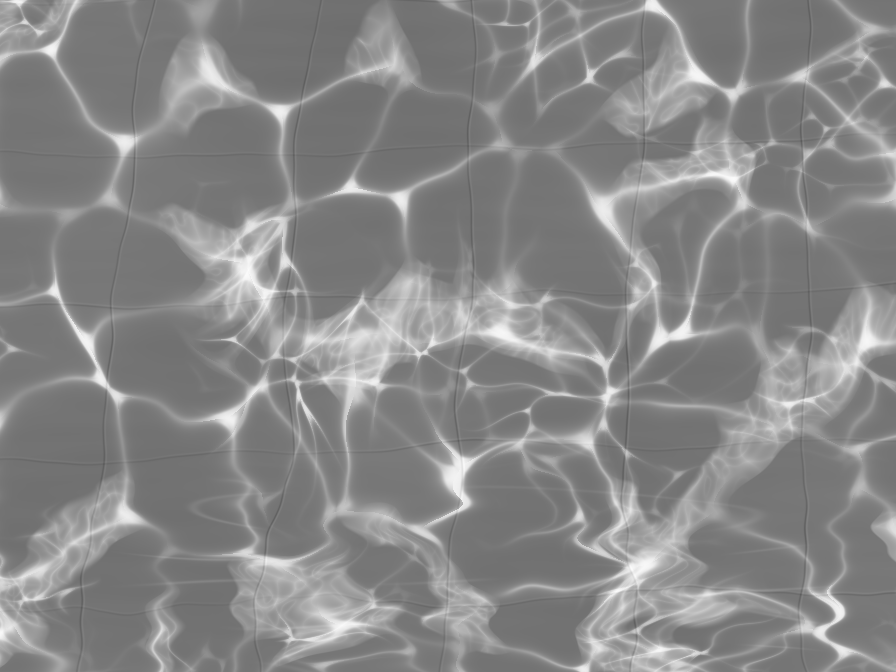
Reproduce this texture procedurally as a Shadertoy shader.

```glsl
// Sunlight caustics on the tiled floor of a pool, in grey.
// Three warped Voronoi webs give bright threads, folded sheets and hot nodes;
// thin wavy tile joints and flat surface ripples lie over them.

#define BASE_GREY 0.453
#define WEB_SCALE 5.6
#define FINE_SCALE 8.6
#define TINY_SCALE 14.0
#define WARP 0.08
#define THREAD_WIDTH 0.021
#define THREAD_LIGHT 0.18
#define SHEET_LIGHT 0.19
#define NODE_LIGHT 0.36
#define TILE_SIZE vec2(0.257, 0.225)
#define JOINT_DEPTH 0.085
#define RIPPLE_TOP 0.33

vec2 hash2(vec2 cell) {
    uvec2 h = uvec2(ivec2(cell) + 4096);
    for (int i = 0; i < 2; i++) {
        h = h * 1664525u + 10139u;
        h.x += h.y * 1664525u;
        h.y += h.x * 1664525u;
        h ^= h >> 16u;
    }
    return vec2(h & 0xffffu) / 65535.0;
}

float slope(vec2 cell, vec2 offset) {
    float angle = 6.2832 * hash2(cell).x;
    return dot(vec2(cos(angle), sin(angle)), offset);
}

// Gradient noise, about -0.7 to 0.7
float noise(vec2 p) {
    vec2 i = floor(p), f = p - i;
    vec2 u = f * f * f * (f * (f * 6.0 - 15.0) + 10.0);
    vec2 e = vec2(1.0, 0.0);
    return mix(mix(slope(i, f), slope(i + e, f - e), u.x),
               mix(slope(i + e.yx, f - e.yx), slope(i + 1.0, f - 1.0), u.x), u.y);
}

vec2 noise2(vec2 p) {
    return vec2(noise(p), noise(p + vec2(37.3, 91.7)));
}

// Distances to the nearest and second nearest cell borders, corners rounded
vec2 webDistance(vec2 p) {
    vec2 home = floor(p), nearCell = home, nearest = vec2(9.0);
    for (int k = 0; k < 9; k++) {
        vec2 cell = home + vec2(k % 3, k / 3) - 1.0;
        vec2 r = cell + 0.04 + 0.92 * hash2(cell) - p;
        if (dot(r, r) < dot(nearest, nearest)) { nearest = r; nearCell = cell; }
    }
    vec2 border = vec2(9.0);
    for (int k = 0; k < 25; k++) {
        if (k == 12) continue;
        vec2 cell = nearCell + vec2(k % 5, k / 5) - 2.0;
        vec2 r = cell + 0.04 + 0.92 * hash2(cell) - p;
        float d = dot(0.5 * (r + nearest), normalize(r - nearest));
        border = d < border.x ? vec2(d, border.x) : vec2(border.x, min(border.y, d));
    }
    float blend = max(0.16 - border.y + border.x, 0.0) / 0.16;
    return vec2(max(border.x - 0.035 * blend * blend, 0.0), border.y);
}

// Light gathered along one web: thread, halo, folded sheet and node
float caustic(vec2 p, float scale, float sheetMask) {
    vec2 d = webDistance(p * scale);
    float focus = smoothstep(-0.35, 0.4, noise(p * 5.5 + 13.0));
    float strength = 0.25 + 1.0 * focus;
    float spread = THREAD_WIDTH * (1.7 - 0.8 * focus);
    float thread = 1.0 / (1.0 + pow(d.x / spread, 2.0));
    float halo = exp(-d.x * d.x / 0.008);
    float width = 0.03 + 0.25 * sheetMask;
    float sheet = sheetMask * smoothstep(width, width * 0.72, d.x);
    vec2 bent = p + 0.03 * noise2(p * 13.0);
    float fold = pow(1.0 - min(abs(noise(bent * vec2(21.0, 17.0))) * 3.0, 1.0), 2.0);
    float crease = pow(1.0 - min(abs(noise(bent * vec2(40.0, 34.0) + 50.0)) * 3.0, 1.0), 2.0);
    float node = exp(-(d.x * d.x * 2.0 + d.y * d.y) / 0.006);
    return strength * (THREAD_LIGHT * thread + 0.035 * halo + NODE_LIGHT * node * thread)
         + SHEET_LIGHT * sheet * (0.5 + 0.6 * fold + 0.3 * crease);
}

// Dark groove with a light lip, at signed distance d
float joint(float d) {
    float w = max(0.0014, 0.5 / iResolution.y);
    return 0.55 * exp(-pow((d - 2.0 * w) / w, 2.0)) - exp(-pow(d / w, 2.0));
}

void mainImage(out vec4 fragColor, in vec2 fragCoord) {
    vec2 p = fragCoord / iResolution.y;
    float ripple = smoothstep(RIPPLE_TOP, RIPPLE_TOP - 0.12, p.y);

    // Surface waves bend the light; low ripples shear it sideways
    vec2 q = p + WARP * noise2(p * 3.7) + 0.022 * noise2(p * 12.0 + 5.0);
    q.x += 0.06 * ripple * noise(vec2(p.x * 3.0, p.y * 22.0));

    // Main web, with finer ones that show in patches
    float sheets = smoothstep(0.06, 0.36, noise(q * 4.6 + 21.0) + 0.08 * ripple);
    float patches = noise(p * 3.1 + 60.0) + 0.06 * ripple;
    float light = caustic(q, WEB_SCALE, sheets);
    vec2 fineP = q + 0.035 * noise2(p * 6.0 + 40.0) + 7.0;
    light += 0.8 * smoothstep(-0.1, 0.3, patches) * caustic(fineP, FINE_SCALE, 0.5 * sheets);
    vec2 tinyP = q * vec2(0.8, 1.0) + 0.025 * noise2(p * 9.0 + 70.0) + 15.0;
    light += 0.6 * smoothstep(0.05, 0.4, patches + 0.5 * sheets - 0.1) * caustic(tinyP, TINY_SCALE, 0.0);

    // Flat glints and a soft unevenness of the water
    float glint = exp(-pow(noise(vec2(p.x * 2.2, p.y * 15.0) + 80.0) / 0.03, 2.0));
    light += 0.07 * ripple * glint * smoothstep(-0.1, 0.4, noise(p * 5.0 + 9.0));
    light += 0.035 * noise(p * 2.6 + 3.0) + 0.014 * noise(vec2(p.x * 6.0, p.y * 36.0));

    // Tile joints, closing up slightly towards the top
    vec2 t = vec2((p.x - 1.2) * (1.0 + 0.1 * (p.y - 0.5)), p.y - 0.09 - 0.025 * p.x);
    vec2 line = floor(t / TILE_SIZE + 0.5);
    vec2 sway = vec2(noise(vec2(line.x * 5.3, p.y * 4.5)), noise(vec2(p.x * 3.5, line.y * 7.1)));
    vec2 shake = vec2(noise(vec2(line.x * 3.7, p.y * 17.0)), noise(vec2(p.x * 13.0, line.y * 2.9)));
    vec2 d = t - line * TILE_SIZE - vec2(0.04, 0.025) * sway - (0.005 + 0.007 * ripple) * shake;
    float joints = joint(d.x) * (0.75 + 0.5 * noise(p * 7.0))
                 + joint(d.y) * (0.4 + 0.5 * noise(p * 4.0 + 30.0));

    // Highlights roll off softly below white
    light = light < 0.3 ? light : 0.3 + 0.25 * (1.0 - exp((0.3 - light) / 0.25));
    fragColor = vec4(vec3(BASE_GREY + light + JOINT_DEPTH * joints), 1.0);
}
```
